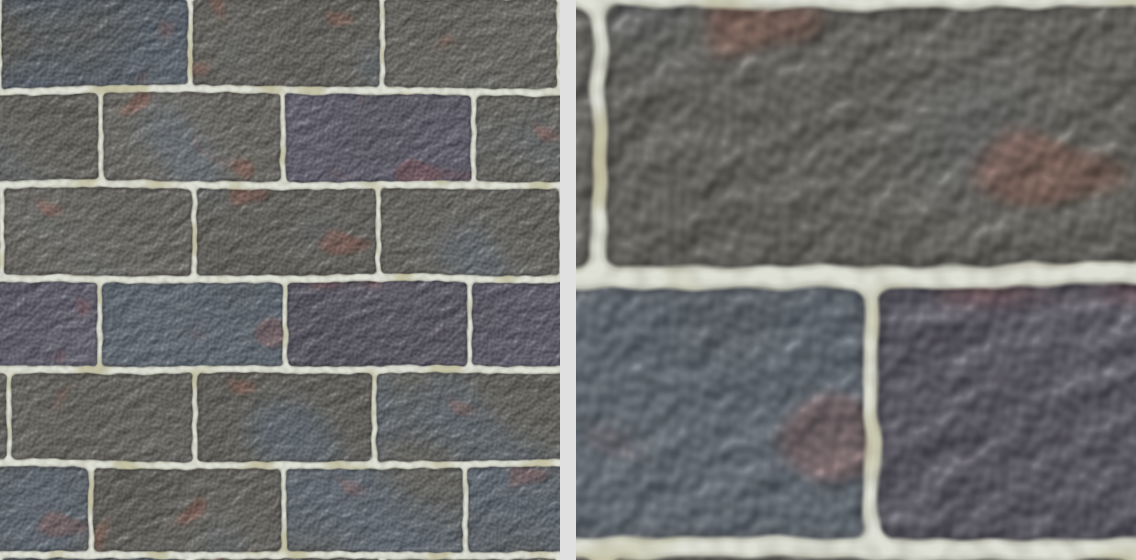
Left: the whole. Right: its middle third, enlarged.
This texture is drawn by a WebGL 1 fragment shader. Its source:

```glsl
precision highp float;

uniform vec2 u_resolution;

#define ROWS 6.0
#define COLUMNS 3.0
#define JOINT_HALF vec2(0.0046, 0.0066)
#define CORNER 0.008
#define WOBBLE 0.0035
#define ROUGHNESS 0.15
#define BROWN_STONE vec3(0.395, 0.390, 0.372)
#define BLUE_STONE vec3(0.362, 0.388, 0.415)
#define VIOLET_STONE vec3(0.385, 0.375, 0.420)
#define MORTAR_SHADE vec3(0.71, 0.71, 0.66)
#define MORTAR_LIGHT vec3(0.87, 0.88, 0.84)
#define STAIN vec3(0.70, 0.68, 0.53)

float hash(vec2 p) {
  vec3 q = fract(p.xyx * vec3(0.1031, 0.1030, 0.0973));
  q += dot(q, q.yzx + 33.33);
  return fract((q.x + q.y) * q.z);
}

float signedHash(vec2 p) {
  return 2.0 * hash(p) - 1.0;
}

vec2 gradientAt(vec2 cell, vec2 period) {
  float angle = 6.2832 * hash(mod(cell, period) + 0.37 * period);
  return vec2(cos(angle), sin(angle));
}

// Gradient noise that wraps after the given number of cells
float noise(vec2 p, vec2 period) {
  vec2 cell = floor(p);
  vec2 f = p - cell;
  vec2 w = f * f * f * (f * (f * 6.0 - 15.0) + 10.0);
  vec2 e = vec2(1.0, 0.0);
  float a = dot(gradientAt(cell, period), f);
  float b = dot(gradientAt(cell + e.xy, period), f - e.xy);
  float c = dot(gradientAt(cell + e.yx, period), f - e.yx);
  float d = dot(gradientAt(cell + e.xx, period), f - e.xx);
  return mix(mix(a, b, w.x), mix(c, d, w.x), w.y);
}

// Chiselled height: slanted ridges, smaller chips and grain
float relief(vec2 p) {
  vec2 ridges = vec2(20.0, 24.0);
  vec2 chips = vec2(36.0, 60.0);
  float h = noise(ridges * vec2(p.x + p.y, 2.0 * p.y - p.x), ridges);
  h += 0.6 * noise(chips * vec2(p.x + p.y, p.y - p.x), chips);
  return h + 0.5 * noise(p * 150.0, vec2(150.0));
}

vec3 stoneColor(vec2 p, vec2 brick, float depth) {
  vec2 seed = vec2(hash(brick + 3.1), hash(brick + 8.7));
  vec2 local = p + seed;

  // Tint drifts within each brick; a few bricks turn violet
  float drift = noise(local * 5.0, vec2(5.0));
  float blueness = smoothstep(0.25, 0.75, seed.x + 0.9 * drift);
  vec3 color = mix(BROWN_STONE, BLUE_STONE, blueness);
  color = mix(color, VIOLET_STONE, 0.8 * step(0.8, seed.y));

  // Light from above and slightly left
  float slope = relief(local) - relief(local + vec2(-0.002, 0.004));
  float tone = ROUGHNESS * slope + 0.12 * max(slope - 0.4, 0.0);
  tone += 0.05 * drift + 0.018 * signedHash(brick + 5.3);
  color += tone;

  // Rare rust spots and darker rims
  float rust = smoothstep(0.36, 0.52, noise(local * 11.0, vec2(11.0)));
  color = mix(color, color * vec3(1.25, 0.92, 0.86), 0.6 * rust);
  return color * mix(0.84, 1.0, smoothstep(0.0, CORNER, depth));
}

vec3 mortarColor(vec2 p, float depth) {
  float grain = noise(p * 90.0, vec2(90.0));
  float core = smoothstep(0.0, 0.005, -depth);
  vec3 color = mix(MORTAR_SHADE, MORTAR_LIGHT, clamp(0.2 + 0.7 * core + 0.6 * grain, 0.0, 1.0));
  float stain = smoothstep(0.05, 0.45, noise(p * 16.0, vec2(16.0)));
  return mix(color, STAIN, 0.6 * stain);
}

void main() {
  vec2 p = gl_FragCoord.xy / u_resolution;
  float pixel = 1.0 / min(u_resolution.x, u_resolution.y);

  // Uneven, gently sagging edges
  vec2 warped = p + WOBBLE * vec2(noise(p * 40.0, vec2(40.0)), noise(p * 40.0 + 17.3, vec2(40.0)));
  warped.y += 0.008 * noise(p * 3.0, vec2(3.0));

  // Nearest bed joint, then nearest upright joint of that course
  float bed = floor(warped.y * ROWS + 0.5);
  float bedShift = 0.006 + 0.003 * signedHash(vec2(mod(bed, ROWS), 21.0));
  float dy = warped.y - bed / ROWS - bedShift;
  float row = mod(bed - step(dy, 0.0), ROWS);
  float stagger = 0.5 * mod(row + 1.0, 2.0);
  float seam = floor(warped.x * COLUMNS - stagger + 0.5);
  float seamShift = 0.007 + 0.011 * signedHash(vec2(mod(seam, COLUMNS), row));
  float dx = warped.x - (seam + stagger) / COLUMNS - seamShift;
  vec2 brick = vec2(mod(seam - step(dx, 0.0), COLUMNS), row);

  // Rounded brick outline: positive inside the stone
  vec2 inset = abs(vec2(dx, dy)) - JOINT_HALF;
  float depth = CORNER - length(max(CORNER - inset, 0.0));
  float soft = max(0.002, pixel);
  float stone = smoothstep(-soft, soft, depth);

  vec3 color = mix(mortarColor(p, depth), stoneColor(p, brick, depth), stone);
  gl_FragColor = vec4(clamp(color, 0.0, 1.0), 1.0);
}
```
